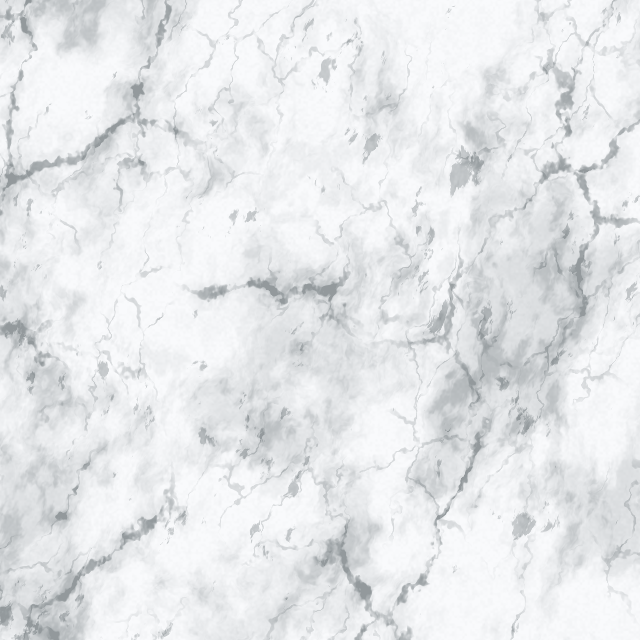
Reproduce this texture procedurally as a WebGL 2 fragment shader.

```glsl
#version 300 es
precision highp float;
// White marble: mottled grey stains, branching broken veins and dark flecks.
// Veins are borders of warped, stretched Voronoi cells; stains and flecks are
// fractal noise, gathered along two crushed seams through the slab.

uniform vec2 u_resolution;
out vec4 fragColor;

const vec3 WHITE_STONE = vec3(0.976, 0.980, 0.987);
const vec3 GREY_STONE = vec3(0.555, 0.582, 0.594);
const mat2 SLANT = mat2(0.94, 0.34, -0.34, 0.94);
const vec2 STAIN_SCALE = vec2(9.0, 6.0);
const vec2 MOTTLE_SCALE = vec2(42.0, 24.0);
const vec2 FLECK_SCALE = vec2(40.0, 20.0);
const vec2 VEIN_CELLS = vec2(6.2, 3.3);
const vec2 HAIR_CELLS = vec2(14.0, 7.0);
const float STAIN_DEPTH = 0.26;
const float MOTTLE_DEPTH = 0.30;
const float VEIN_DEPTH = 0.62;
const float HAIR_DEPTH = 0.30;
const float HALO_DEPTH = 0.20;
const float FLECK_DEPTH = 0.46;
const float VEIN_WIDTH = 0.0046;
const float HAIR_WIDTH = 0.0021;
const float HALO_WIDTH = 0.014;
const float SEAM_WIDTH = 0.10;
const float GRAIN = 0.06;

float hash1(vec2 p) {
    vec3 q = fract(p.xyx * 0.1031);
    q += dot(q, q.yzx + 33.33);
    return fract((q.x + q.y) * q.z);
}

vec2 hash2(vec2 p) {
    vec3 q = fract(p.xyx * vec3(0.1031, 0.1030, 0.0973));
    q += dot(q, q.yzx + 33.33);
    return fract((q.xx + q.yz) * q.zy);
}

float noise(vec2 p) {
    vec2 i = floor(p), f = fract(p);
    f = f * f * (3.0 - 2.0 * f);
    float low = mix(hash1(i), hash1(i + vec2(1, 0)), f.x);
    float high = mix(hash1(i + vec2(0, 1)), hash1(i + vec2(1, 1)), f.x);
    return mix(low, high, f.y);
}

float fbm(vec2 p, int octaves) {
    float sum = 0.0, weight = 1.0, total = 0.0;
    for (int i = 0; i < octaves; i++) {
        sum += weight * noise(p);
        total += weight;
        weight *= 0.62;
        p = mat2(0.96, 0.28, -0.28, 0.96) * p * 2.03 + 17.3;
    }
    return sum / total;
}

vec2 warp(vec2 p, int octaves) {
    return vec2(fbm(p + 3.7, octaves), fbm(p + 41.2, octaves)) - 0.5;
}

// Distance to the nearest Voronoi border, in cell units
float cellBorder(vec2 p) {
    vec2 cell = floor(p), f = fract(p), nearCell = vec2(0), nearest = vec2(0);
    float best = 9.0;
    for (int y = -1; y <= 1; y++)
    for (int x = -1; x <= 1; x++) {
        vec2 g = vec2(x, y), r = g + hash2(cell + g) - f;
        if (dot(r, r) < best) { best = dot(r, r); nearest = r; nearCell = g; }
    }
    float border = 9.0;
    for (int y = -2; y <= 2; y++)
    for (int x = -2; x <= 2; x++) {
        vec2 g = nearCell + vec2(x, y), r = g + hash2(cell + g) - f;
        vec2 across = r - nearest;
        if (dot(across, across) > 1e-5)
            border = min(border, dot(0.5 * (nearest + r), normalize(across)));
    }
    return border;
}

float segment(vec2 p, vec2 a, vec2 b) {
    vec2 ab = b - a;
    return length(p - a - ab * clamp(dot(p - a, ab) / dot(ab, ab), 0.0, 1.0));
}

float line(float d, float width, float pixel) {
    return 1.0 - smoothstep(0.4 * width, width + 0.5 * pixel, d);
}

void main() {
    float pixel = 1.0 / min(u_resolution.x, u_resolution.y);
    vec2 p = gl_FragCoord.xy * pixel;
    vec2 bent = p + 0.12 * warp(p * 4.0, 3) + 0.045 * warp(p * 24.0, 4);
    vec2 jagged = bent + 0.012 * warp(p * 85.0, 2);
    vec2 slanted = SLANT * (p + 0.35 * (bent - p));

    // Crushed seams and loose patches
    float seam = min(segment(bent, vec2(0.04, 0.49), vec2(0.62, 0.20)),
                     segment(bent, vec2(0.89, 0.56), vec2(0.82, 0.27)));
    float zone = exp(-seam * seam / (SEAM_WIDTH * SEAM_WIDTH));
    zone = max(zone, 0.8 * smoothstep(0.55, 0.85, noise(bent * 5.5 + 8.0)));

    // Cloudy stains, broken up by slanted mottling
    float cloud = fbm(SLANT * bent * STAIN_SCALE + 11.0, 6) + 0.08 * (zone - 0.25);
    float stain = smoothstep(0.41, 0.76, cloud);
    float mottle = smoothstep(0.42, 0.72, fbm(slanted * MOTTLE_SCALE + 5.0, 4));
    float tone = STAIN_DEPTH * stain;
    tone += MOTTLE_DEPTH * mottle * clamp(0.06 + 0.85 * stain + 0.35 * zone, 0.0, 1.0);

    // Main veins with a ragged halo
    float vein = cellBorder(SLANT * jagged * VEIN_CELLS + vec2(2.3, 5.1)) / VEIN_CELLS.x;
    float strength = smoothstep(0.30, 0.68, noise(p * 5.5 + 23.0));
    float crumble = smoothstep(0.34, 0.60, fbm(p * vec2(70.0, 50.0), 3));
    float width = VEIN_WIDTH * mix(0.35, 1.25, strength) * mix(0.4, 1.25, crumble);
    tone += VEIN_DEPTH * strength * mix(0.35, 1.0, crumble) * line(vein, width, pixel);
    tone += HALO_DEPTH * strength * exp(-vein / HALO_WIDTH) * mix(0.2, 1.3, mottle);

    // Hairline cracks
    float hair = cellBorder(SLANT * jagged * HAIR_CELLS + 31.0) / HAIR_CELLS.x;
    float hairMask = smoothstep(0.40, 0.70, noise(p * 9.0 + 51.0) + 0.15 * zone);
    tone += HAIR_DEPTH * hairMask * mix(0.2, 1.0, crumble) * line(hair, HAIR_WIDTH, pixel);

    // Ragged dark flecks
    float patchiness = smoothstep(0.30, 0.65, noise(p * 12.0 + 70.0));
    float level = mix(0.74, 0.55, zone * patchiness);
    tone += FLECK_DEPTH * smoothstep(level, level + 0.08, fbm(slanted * FLECK_SCALE, 5));

    // Fine surface grain
    tone += GRAIN * (noise(p * 250.0) - 0.4);
    fragColor = vec4(mix(WHITE_STONE, GREY_STONE, clamp(tone, 0.0, 0.95)), 1.0);
}
```
